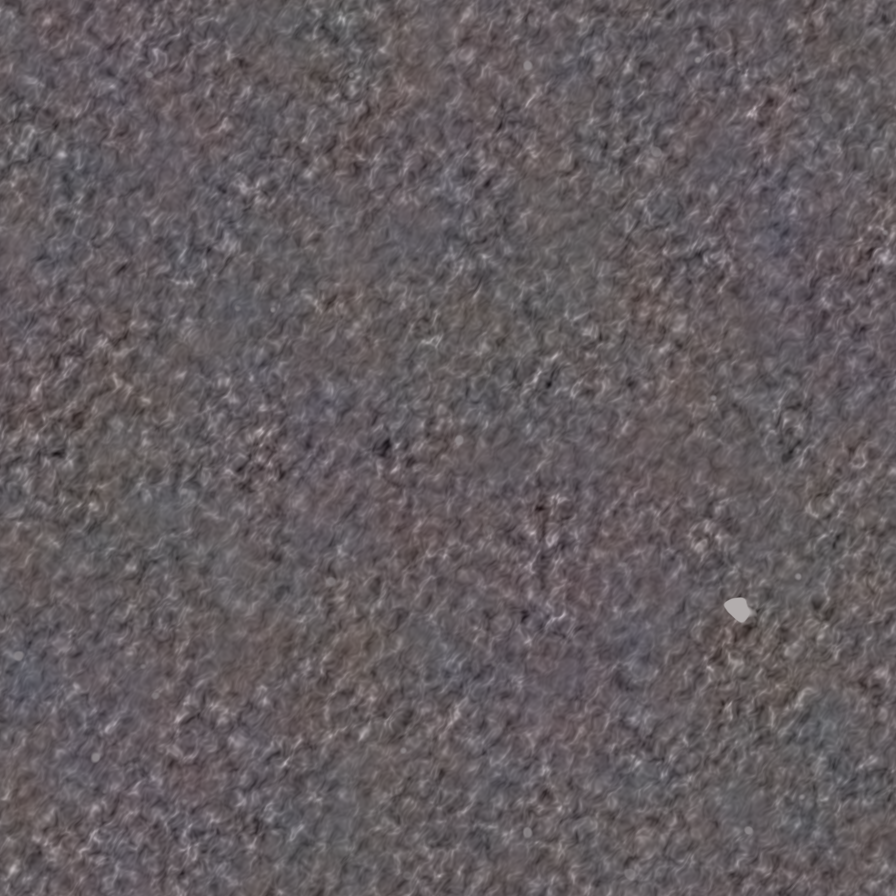
A WebGL 2 fragment shader for this texture:

```glsl
#version 300 es
precision highp float;
// Worn grey-mauve asphalt: fine slanted grains, faint tinted patches, sparse pale chips.
uniform vec2 u_resolution;
out vec4 fragColor;

float hash(vec2 p) {
    return fract(sin(dot(p, vec2(127.1, 311.7))) * 43758.5453);
}

vec2 gradient(vec2 cell) {
    float angle = 6.2832 * hash(cell);
    return vec2(cos(angle), sin(angle));
}

// Gradient noise, roughly -0.7 to 0.7
float noise(vec2 p) {
    vec2 i = floor(p), f = p - i;
    vec2 w = f * f * f * (f * (f * 6.0 - 15.0) + 10.0);
    float a = dot(gradient(i), f);
    float b = dot(gradient(i + vec2(1, 0)), f - vec2(1, 0));
    float c = dot(gradient(i + vec2(0, 1)), f - vec2(0, 1));
    float d = dot(gradient(i + vec2(1, 1)), f - vec2(1, 1));
    return mix(mix(a, b, w.x), mix(c, d, w.x), w.y);
}

// Grains stretched along a rising diagonal, with bent outlines
float grains(vec2 uv) {
    vec2 along = vec2(0.57, 0.82);
    vec2 p = uv + 0.005 * vec2(noise(uv * 55.0 + 7.3), noise(uv * 55.0 + 41.9));
    vec2 q = vec2(dot(p, along) * 0.75, dot(p, vec2(-along.y, along.x)) * 1.15);
    float sum = 0.0, frequency = 62.0, weight = 0.72;
    for (int octave = 0; octave < 3; octave++) {
        sum += weight * noise(q * frequency + 19.7 * float(octave));
        frequency *= 1.85;
        weight *= 0.78;
    }
    return sum;
}

// Coverage of a rough pale chip
float chip(vec2 offset, float radius, vec2 uv) {
    float distance = length(offset) + radius * 0.7 * noise(uv * 75.0 + 3.1);
    return 1.0 - smoothstep(radius - 0.0018, radius + 0.0018, distance);
}

// Rare small chips, at most one in each cell
float scatteredChips(vec2 uv, float density) {
    vec2 cell = floor(uv * density);
    vec2 centre = 0.2 + 0.6 * vec2(hash(cell + 11.0), hash(cell + 23.0));
    float radius = mix(0.0025, 0.006, pow(hash(cell + 37.0), 2.0));
    float present = step(0.91, hash(cell + 53.0));
    float strength = mix(0.3, 0.85, hash(cell + 71.0));
    return present * strength * chip(uv - (cell + centre) / density, radius, uv);
}

void main() {
    vec2 uv = gl_FragCoord.xy / u_resolution.y;

    // Grain contrast varies from smooth to rough areas
    float roughness = 1.0 + 0.6 * noise(uv * 9.0 + 5.0) + 0.5 * noise(uv * 22.0 + 31.0);
    float grain = grains(uv) * roughness;
    float light = 0.185 * grain + 0.14 * grain * abs(grain) + 0.07 * grain * grain;
    light += 0.018 * noise(uv * 5.0 + 63.0) + 0.022 * noise(uv * 17.0 + 83.0);
    vec3 color = vec3(0.387, 0.358, 0.371) + light * vec3(1.0, 0.99, 1.0);

    // Rusty, bluish and olive drifts
    float warmth = noise(uv * 6.0 + 14.0) + 0.9 * noise(uv * 19.0 + 47.0);
    float olive = noise(uv * 4.0 + 92.0) + 0.4 * noise(uv * 30.0 + 28.0);
    color += warmth * vec3(0.022, -0.004, -0.022);
    color += olive * vec3(-0.004, 0.012, -0.012);

    // Pale chips, one of them larger
    float pale = scatteredChips(uv, 21.0);
    color = mix(color, vec3(0.60, 0.58, 0.59), pale);
    float large = chip(uv - vec2(0.825, 0.32), 0.014, uv);
    color = mix(color, vec3(0.70, 0.68, 0.68), large);

    fragColor = vec4(clamp(color, 0.0, 1.0), 1.0);
}
```
